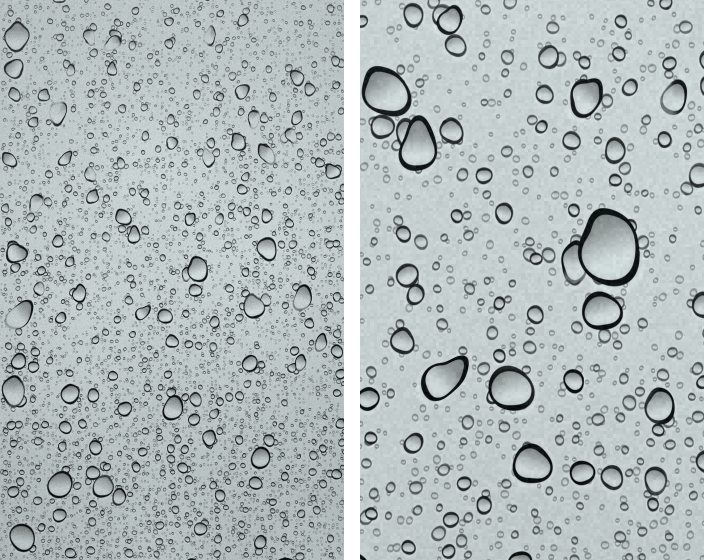
Left: the whole. Right: its middle third, enlarged.
Give the GLSL for this texture, as a Shadertoy shader.

```glsl
vec4 hash4(vec2 cell, float seed) {
    vec4 p = fract(vec4(cell.xyx, seed) * vec4(.1031, .1030, .0973, .1099) + seed * .137);
    p += dot(p, p.wzxy + 33.33);
    return fract((p.xxyz + p.yzzw) * p.zywx);
}

float valueNoise(vec2 p) {
    vec2 i = floor(p), f = fract(p);
    f = f * f * (3. - 2. * f);
    float low = mix(hash4(i, 9.).x, hash4(i + vec2(1, 0), 9.).x, f.x);
    float high = mix(hash4(i + vec2(0, 1), 9.).x, hash4(i + 1., 9.).x, f.x);
    return mix(low, high, f.y);
}

// Misty glass: pale in the middle, greyer at the foot and the sides
vec3 glass(vec2 uv, float aspect) {
    float light = mix(.9, .985, smoothstep(.05, .6, uv.y));
    light -= .05 * smoothstep(.65, 1., uv.y);
    float side = (uv.x - .5 * aspect) / aspect;
    light += .03 - .14 * side * side;
    light += .03 * (valueNoise(uv * 7.) - .5);
    return vec3(.77, .81, .81) * light;
}

// Paints one drop: shaded body, dark uneven rim, pale refracted edge
void paintDrop(inout vec3 color, vec3 backdrop, vec2 p, float r, float strength,
               float wildness, vec4 rnd) {
    float tilt = (rnd.x - .5) * mix(.6, 2., wildness);
    float c = cos(tilt), s = sin(tilt);
    vec2 q = mat2(c, s, -s, c) * p / r;
    q *= vec2(1. + .3 * wildness * rnd.y, 1. - .15 * wildness * rnd.y);

    float angle = atan(q.x, q.y);
    float phase = 6.283 * rnd.z;
    float outline = 1. + .07 * sin(2. * angle + phase)
        + (.02 + .07 * wildness) * sin(3. * angle + phase * 2.);
    float pointed = step(.62, rnd.w) * wildness;
    outline += .45 * pointed * exp(-5. * abs(angle) * abs(angle));
    float d = (length(q) - outline) * r;

    float blur = .8 / iResolution.y;
    float width = min(.0004 + .085 * r, .0018);
    width *= .85 + .3 * cos(2. * angle - .8 + phase * .2);

    // Some drops keep only part of their rim
    float broken = step(.72, rnd.y) * wildness;
    float arc = smoothstep(-.5, .4, sin(angle + phase));
    float ink = strength * mix(1., .15 + .85 * arc, broken);

    float inside = 1. - smoothstep(-blur, blur, d);
    float shade = mix(1.06, .7, smoothstep(-.5, .95, q.y));
    shade -= .16 * exp(-abs(d) / (width * 1.5));
    color = mix(color, backdrop * mix(1., shade, ink), inside);

    float glow = exp(-pow((d - 2.4 * width) / width, 2.));
    color += .05 * ink * glow * (.6 - .4 * q.y / (1. + abs(q.y)));

    float rim = 1. - smoothstep(width - blur, width + blur, abs(d));
    color = mix(color, vec3(.04, .06, .06), rim * ink);
}

void mainImage(out vec4 fragColor, in vec2 fragCoord) {
    vec2 uv = fragCoord / iResolution.y;
    float aspect = iResolution.x / iResolution.y;
    vec3 backdrop = glass(uv, aspect);
    vec3 color = backdrop;

    // Scattered drops, from dust-like specks to large beads
    for (int layer = 0; layer < 5; layer++) {
        float level = float(layer);
        float cellSize = .0075 * pow(1.82, level);
        vec2 home = floor(uv / cellSize);
        for (int k = 0; k < 9; k++) {
            vec2 cell = home + vec2(k % 3, k / 3) - 1.;
            vec4 place = hash4(cell, level + 1.3);
            vec4 form = hash4(cell + 71., level + 5.7);
            vec2 center = (cell + .2 + .6 * place.xy) * cellSize;
            float chance = layer < 3 ? mix(.58, .32, center.y) : .43;
            if (place.z > chance) continue;

            float r = cellSize * mix(.13, .29, place.w * place.w);
            vec2 offset = uv - center;
            if (length(offset) > 2.2 * r + .004) continue;
            float strength = mix(.3, 1., min(level / 2.5, 1.));
            strength *= mix(1., .8, smoothstep(.4, 1., center.y));
            float wildness = smoothstep(.05, .85, center.y + .5 * form.x - .2);
            wildness *= smoothstep(.003, .012, r);
            paintDrop(color, backdrop, offset, r, strength, wildness, form);
        }
    }

    // Fine grain
    float grain = hash4(floor(uv * 512.), 3.1).x + hash4(floor(uv * 512.), 4.7).y - 1.;
    color += .035 * grain;
    fragColor = vec4(clamp(color, 0., 1.), 1.);
}
```
